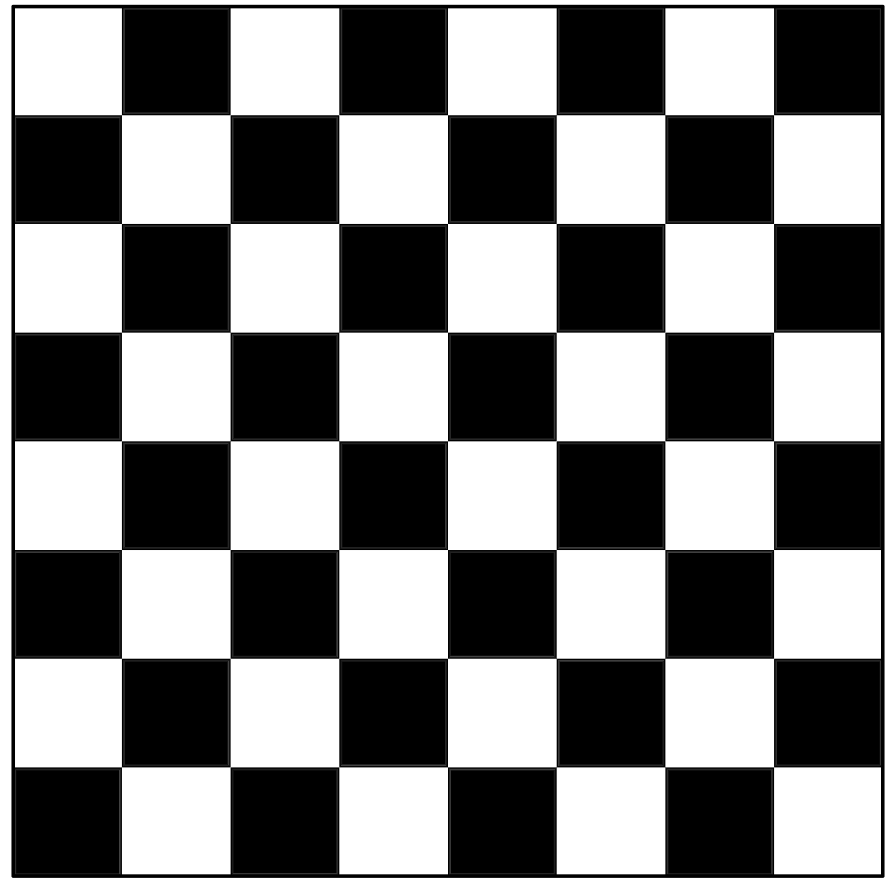
Give the GLSL for this pattern, as a Shadertoy shader.

```glsl
// Lengths are fractions of the canvas height
const float CELLS = 8.0;
const float CELL_SIZE = 0.1224;
const vec2 BOARD_SHIFT = vec2(0.0, 0.003);
const float BORDER_HALF_WIDTH = 0.0020;
const float HAIRLINE_INSET = 0.0024;
const float HAIRLINE_HALF_WIDTH = 0.0009;
const float HAIRLINE_FAINT = 0.09;
const float HAIRLINE_BRIGHT = 0.26;
const vec3 PAPER = vec3(1.0);
const vec3 INK = vec3(0.0);

float coverage(float dist, float pixel) {
    return clamp(0.5 - dist / pixel, 0.0, 1.0);
}

float boxDistance(vec2 p, float halfSize) {
    vec2 q = abs(p) - halfSize;
    return length(max(q, 0.0)) + min(max(q.x, q.y), 0.0);
}

// Layered sines giving each side of each square its own strength, 0 to 1
float sideVariation(vec2 cell, float side) {
    float wave = sin(dot(cell, vec2(2.3, 3.7)) + side * 1.9)
               + sin(dot(cell, vec2(5.1, 1.3)) - side * 4.3);
    return 0.5 + 0.25 * wave;
}

void mainImage(out vec4 fragColor, in vec2 fragCoord) {
    float pixel = 1.0 / iResolution.y;
    vec2 p = (fragCoord - 0.5 * iResolution.xy) * pixel - BOARD_SHIFT;
    float boardDist = boxDistance(p, 0.5 * CELLS * CELL_SIZE);

    // Square index and position within it
    vec2 grid = p / CELL_SIZE + 0.5 * CELLS;
    vec2 cell = clamp(floor(grid), 0.0, CELLS - 1.0);
    vec2 local = grid - cell - 0.5;
    vec2 reach = abs(local);
    float edge = (0.5 - max(reach.x, reach.y)) * CELL_SIZE;

    // Alternating squares, dark at the lower left
    float isDark = 1.0 - mod(cell.x + cell.y, 2.0);
    float dark = coverage(mix(edge, -edge, isDark), pixel);
    dark *= coverage(boardDist, pixel);

    // Faint hairline just inside each dark square
    float side = reach.x > reach.y ? step(0.0, local.x) : 2.0 + step(0.0, local.y);
    float tone = mix(HAIRLINE_FAINT, HAIRLINE_BRIGHT, sideVariation(cell, side));
    float hairline = coverage(abs(edge - HAIRLINE_INSET) - HAIRLINE_HALF_WIDTH, pixel);

    // Outer frame over the squares
    float border = coverage(abs(boardDist) - BORDER_HALF_WIDTH, pixel);

    vec3 darkColor = mix(INK, PAPER, tone * hairline * isDark);
    vec3 color = mix(PAPER, darkColor, dark);
    color = mix(color, INK, border);
    fragColor = vec4(color, 1.0);
}
```
